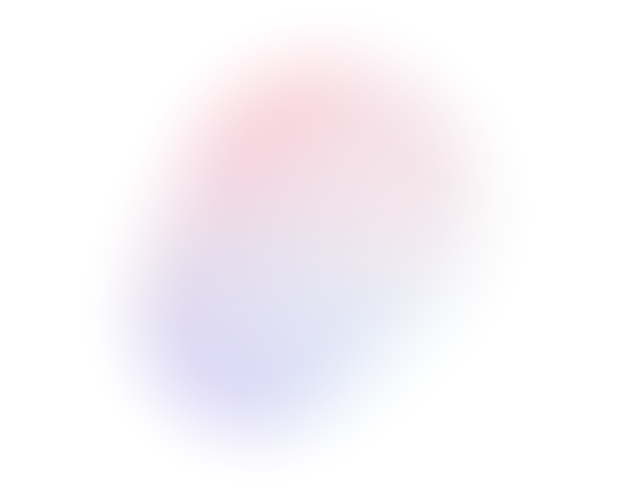
A Shadertoy shader for this background:

```glsl
// A soft pastel cloud on white: rose above, violet below left, pale sky to the right.
// Two blended discs give the feathered outline; Gaussian-weighted tints
// are averaged to colour the inside. Units are canvas heights.

const vec3 WHITE    = vec3(1.0);
const vec3 ROSE     = vec3(0.985, 0.825, 0.860);
const vec3 BLUSH    = vec3(0.978, 0.820, 0.860);
const vec3 PINK     = vec3(0.960, 0.885, 0.910);
const vec3 PEARL    = vec3(0.955, 0.900, 0.920);
const vec3 MIST     = vec3(0.950, 0.945, 0.955);
const vec3 LILAC    = vec3(0.885, 0.865, 0.925);
const vec3 LAVENDER = vec3(0.900, 0.905, 0.950);
const vec3 VIOLET   = vec3(0.855, 0.835, 0.970);
const vec3 SKY      = vec3(0.872, 0.905, 0.973);
const vec3 ICE      = vec3(0.945, 0.970, 0.985);

const float TINT_SPREAD = 0.125;
const float FEATHER = 0.125;

float circleDistance(vec2 p, vec2 centre, float radius) {
    return length(p - centre) - radius;
}

float smoothUnion(float a, float b, float blend) {
    float h = clamp(0.5 + 0.5 * (b - a) / blend, 0.0, 1.0);
    return mix(b, a, h) - blend * h * (1.0 - h);
}

// Tint premultiplied by its Gaussian weight, with the weight in alpha
vec4 weightedTint(vec2 p, vec2 centre, vec3 tint, float spread) {
    vec2 offset = (p - centre) / spread;
    return vec4(tint, 1.0) * exp(-0.5 * dot(offset, offset));
}

vec3 cloudColour(vec2 p, float spread) {
    // Warm upper half
    vec4 sum = weightedTint(p, vec2(0.55, 0.75), ROSE, spread);
    sum += weightedTint(p, vec2(0.40, 0.67), BLUSH, spread);
    sum += weightedTint(p, vec2(0.83, 0.70), PINK, spread);
    sum += weightedTint(p, vec2(0.73, 0.60), PEARL, spread);

    // Muted middle
    sum += weightedTint(p, vec2(0.97, 0.50), MIST, spread);
    sum += weightedTint(p, vec2(0.40, 0.50), LILAC, spread);
    sum += weightedTint(p, vec2(0.58, 0.47), LAVENDER, spread);

    // Cool lower half
    sum += weightedTint(p, vec2(0.45, 0.28), VIOLET, spread);
    sum += weightedTint(p, vec2(0.70, 0.30), SKY, spread);
    sum += weightedTint(p, vec2(0.92, 0.32), ICE, spread);
    return sum.rgb / max(sum.a, 1e-20);
}

float cloudCoverage(vec2 p, float feather) {
    float upper = circleDistance(p, vec2(0.658, 0.570), 0.303);
    float lower = circleDistance(p, vec2(0.517, 0.383), 0.242);
    return 1.0 - smoothstep(-feather, feather, smoothUnion(upper, lower, 0.1));
}

void mainImage(out vec4 fragColor, in vec2 fragCoord) {
    // Centred layout, scaled by the canvas height
    vec2 p = (fragCoord - 0.5 * iResolution.xy) / iResolution.y + vec2(0.64, 0.5);
    vec3 colour = mix(WHITE, cloudColour(p, TINT_SPREAD), cloudCoverage(p, FEATHER));
    fragColor = vec4(colour, 1.0);
}
```
